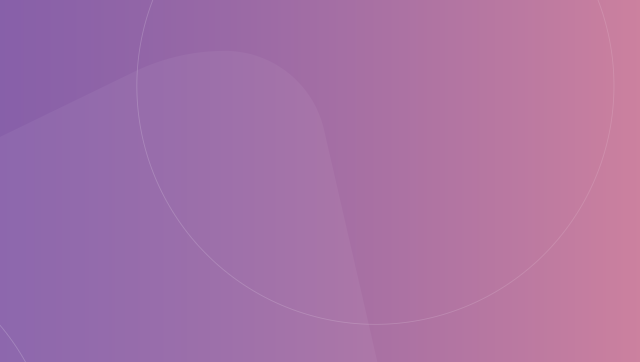
This background is drawn by a Shadertoy shader. Its source:

```glsl
// Violet-to-rose horizontal gradient with a pale rounded hill and thin rings.
// The hill is two arcs sharing one summit, each running on into a straight
// flank; the rings are circle distances. Lengths are in canvas heights.

#define HILL_PEAK vec2(0.622, 0.8594)
#define HILL_OPACITY 0.048
#define LEFT_ARC vec2(0.576, 0.452)    // radius, final angle from vertical
#define RIGHT_ARC vec2(0.280, 1.345)
#define RING_CENTER vec2(1.037, 0.763)
#define CORNER_CENTER vec2(-0.504, -0.323)
#define RING_RADIUS 0.659
#define RING_WIDTH 0.0023
#define RING_OPACITY vec2(0.20, 0.13)  // at the left and right edge

const vec3 VIOLET = vec3(0.530, 0.375, 0.662);
const vec3 MAUVE  = vec3(0.610, 0.420, 0.645);
const vec3 ROSE   = vec3(0.800, 0.505, 0.622);

// Signed distance to the hill: the normal turns along the arc, then stays fixed
float hillDistance(vec2 p) {
    bool onLeft = p.x < HILL_PEAK.x;
    vec2 arc = onLeft ? LEFT_ARC : RIGHT_ARC;
    vec2 q = p - HILL_PEAK + vec2(0.0, arc.x);
    float side = onLeft ? -1.0 : 1.0;
    float angle = side * clamp(atan(abs(q.x), q.y), 0.0, arc.y);
    return dot(q, vec2(sin(angle), cos(angle))) - arc.x;
}

// Coverage of a thin circle, dimmed when it is narrower than a pixel
float ring(vec2 p, vec2 center, float pixel) {
    float d = abs(length(p - center) - RING_RADIUS);
    float edge = clamp((0.5 * RING_WIDTH - d) / pixel + 0.5, 0.0, 1.0);
    return min(edge, RING_WIDTH / pixel);
}

void mainImage(out vec4 fragColor, in vec2 fragCoord) {
    float pixel = 1.0 / iResolution.y;
    vec2 p = fragCoord * pixel;
    float x = fragCoord.x / iResolution.x;

    // Backdrop: quadratic blend of three colours
    vec3 color = mix(mix(VIOLET, MAUVE, x), mix(MAUVE, ROSE, x), x);

    // Translucent hill
    float hill = clamp(0.5 - hillDistance(p) / pixel, 0.0, 1.0);
    color = mix(color, vec3(1.0), HILL_OPACITY * hill);

    // Large ring and the one entering at the lower left corner
    float rings = max(ring(p, RING_CENTER, pixel), ring(p, CORNER_CENTER, pixel));
    color = mix(color, vec3(1.0), rings * mix(RING_OPACITY.x, RING_OPACITY.y, x));

    fragColor = vec4(color, 1.0);
}
```
